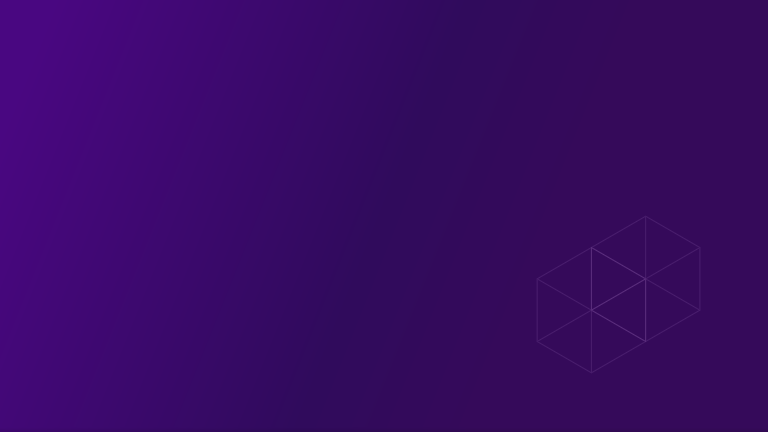
Give the GLSL for this background, as a Shadertoy shader.

```glsl
// A dark violet backdrop: a slanted gradient from bright purple through indigo
// to plum, with two thin overlapping wireframe hexagons at the lower right.
// Lengths are in canvas heights; hexagons are distances to spokes and sides.

const vec3 BRIGHT_PURPLE = vec3(0.287, 0.026, 0.505);
const vec3 DEEP_INDIGO   = vec3(0.188, 0.042, 0.362);
const vec3 DARK_PLUM     = vec3(0.207, 0.040, 0.354);
const vec3 LINE_COLOR    = vec3(0.720, 0.520, 0.820);

const float SLANT = 0.4;
const float HEX_RADIUS = 0.145;
const float LINE_WIDTH = 0.0023;
const float LINE_OPACITY = 0.16;

// Position of t between two stops, from 0 to 1.
float ramp(float from, float to, float t) {
    return clamp((t - from) / (to - from), 0.0, 1.0);
}

// Blend the colour stops along the slanted axis.
vec3 slantedGradient(vec2 p) {
    float t = p.x + SLANT * (1.0 - p.y);
    vec3 color = mix(BRIGHT_PURPLE, DEEP_INDIGO, ramp(0.13, 1.08, t));
    return mix(color, DARK_PLUM, ramp(1.08, 1.48, t));
}

float segmentDistance(vec2 p, vec2 a, vec2 b) {
    vec2 ab = b - a;
    float h = clamp(dot(p - a, ab) / dot(ab, ab), 0.0, 1.0);
    return length(p - a - ab * h);
}

// Corner of a hexagon standing on a point.
vec2 hexCorner(int index, float radius) {
    float angle = radians(30.0 + 60.0 * float(index));
    return radius * vec2(cos(angle), sin(angle));
}

// Distance to the nearest side or spoke.
float hexWireDistance(vec2 p, float radius) {
    float d = 1e3;
    for (int i = 0; i < 6; i++) {
        vec2 a = hexCorner(i, radius);
        vec2 b = hexCorner(i + 1, radius);
        d = min(d, min(segmentDistance(p, a, b), segmentDistance(p, vec2(0.0), a)));
    }
    return d;
}

// Coverage of a thin line, kept even when it is narrower than a pixel.
float lineCoverage(float d, float width, float pixel) {
    float drawn = max(width, pixel);
    return width / drawn * clamp(0.5 + (0.5 * drawn - d) / pixel, 0.0, 1.0);
}

void mainImage(out vec4 fragColor, in vec2 fragCoord) {
    vec2 p = fragCoord / iResolution.y;
    float pixel = 1.0 / iResolution.y;
    vec3 color = slantedGradient(p);

    // Faint shade along the bottom edge
    color *= 1.0 - 0.08 * (1.0 - smoothstep(0.0, 0.012, p.y));

    // Each hexagon is centred on a corner of the other; shared lines add up
    vec2 center = vec2(1.3690, 0.282);
    for (int i = 0; i < 2; i++) {
        float d = hexWireDistance(p - center, HEX_RADIUS);
        color = mix(color, LINE_COLOR, LINE_OPACITY * lineCoverage(d, LINE_WIDTH, pixel));
        center += hexCorner(0, HEX_RADIUS);
    }

    fragColor = vec4(color, 1.0);
}
```
